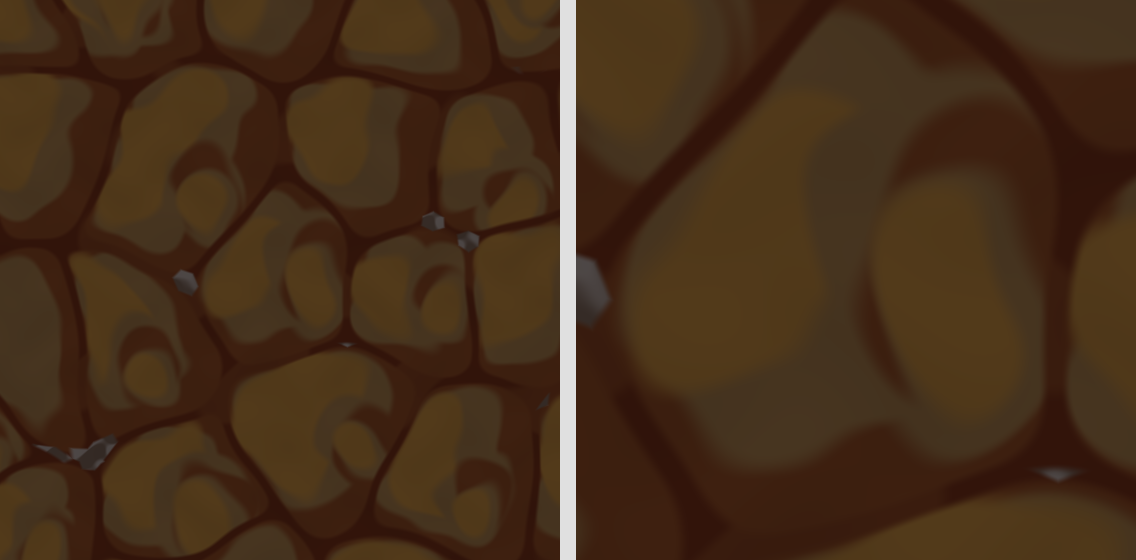
Left, the full canvas; right, a detail of the centre.
A WebGL 1 fragment shader for this texture:

```glsl
precision highp float;
uniform vec2 u_resolution;

const vec2 GRID = vec2(4.1, 3.5);
const vec2 SHADE_DIR = vec2(0.86, -0.51);
const vec3 CREVICE = vec3(0.193, 0.078, 0.040);
const vec3 SHADOW = vec3(0.237, 0.122, 0.060);
const vec3 CLAY = vec3(0.272, 0.202, 0.122);
const vec3 OCHRE = vec3(0.315, 0.222, 0.100);
const vec3 PEBBLE_DARK = vec3(0.205, 0.165, 0.145);
const vec3 PEBBLE_LIGHT = vec3(0.300, 0.275, 0.270);

vec2 hash2(vec2 c) {
  vec2 k = vec2(dot(c, vec2(127.1, 311.7)), dot(c, vec2(269.5, 183.3)));
  return fract(sin(k) * 43758.5);
}

// Layered sines, roughly -1 to 1
float waves(vec2 p, float seed) {
  float a = sin(p.x + 1.7 * sin(p.y * 0.8 + seed) + seed);
  float b = sin(p.y * 1.3 - 1.4 * sin(p.x * 0.9 - seed) + 2.0 * seed);
  return 0.5 * (a + b);
}

float smoothMin(float a, float b, float k) {
  float h = max(k - abs(a - b), 0.0) / k;
  return min(a, b) - 0.25 * h * h * k;
}

// Stone centre in canvas units, rows staggered
vec2 stoneSite(vec2 cell) {
  vec2 jitter = 0.16 + 0.68 * hash2(cell);
  return (cell + jitter + vec2(0.5 * mod(cell.y, 2.0), 0.0)) / GRID;
}

// Home cell in xy; z is small where three stones meet
vec3 nearestStone(vec2 p) {
  vec2 base = floor(p * GRID), home = base;
  vec3 near = vec3(9.0);
  for (int j = -2; j <= 2; j++) {
    for (int i = -2; i <= 2; i++) {
      vec2 cell = base + vec2(float(i), float(j));
      float d = distance(p, stoneSite(cell));
      if (d < near.x) {
        near = vec3(d, near.xy);
        home = cell;
      } else if (d < near.y) {
        near = vec3(near.x, d, near.y);
      } else {
        near.z = min(near.z, d);
      }
    }
  }
  return vec3(home, near.z - near.x);
}

// Depth inside the body, the clay face and the lit face
vec3 stoneDepths(vec2 p, vec2 home, float slope) {
  vec2 site = stoneSite(home);
  vec3 depth = vec3(1.0);
  for (int j = -2; j <= 2; j++) {
    for (int i = -2; i <= 2; i++) {
      if (i == 0 && j == 0) continue;
      vec2 other = stoneSite(home + vec2(float(i), float(j)));
      vec2 n = normalize(other - site);
      float d = dot(0.5 * (site + other) - p, n);
      float away = max(dot(n, SHADE_DIR), 0.0) * slope;
      depth.x = smoothMin(depth.x, d, 0.035);
      depth.y = smoothMin(depth.y, d - 0.048 * away, 0.045);
      depth.z = smoothMin(depth.z, d - 0.098 * away, 0.055);
    }
  }
  return depth;
}

float disc(vec2 p, vec2 centre, float radius, float wobble) {
  float d = length((p - centre) * vec2(1.0, 0.82)) - radius + wobble;
  return 1.0 - smoothstep(-0.008, 0.008, d);
}

// Hollow with a rounded knob standing in it
vec3 addKnob(vec3 color, vec2 p, vec2 centre, float size, float wobble) {
  color = mix(color, CLAY, disc(p, centre, size * 1.45, wobble));
  color = mix(color, SHADOW, disc(p, centre + size * vec2(0.25, -0.10), size * 1.2, -wobble));
  color = mix(color, CLAY, disc(p, centre + size * vec2(0.20, -0.50), size, wobble));
  return mix(color, OCHRE, disc(p, centre + size * vec2(0.0, -0.42), size * 0.78, wobble));
}

vec3 stoneColor(vec2 p, vec2 home, vec3 depth) {
  vec2 kind = hash2(home + 17.0);
  float wobble = 0.013 * waves(p * 34.0, kind.x * 6.0);
  float clay = smoothstep(0.006, 0.019, depth.y + wobble);
  float lit = smoothstep(0.006, 0.022, depth.z - wobble) * step(0.1, kind.y);
  vec3 color = mix(mix(SHADOW, CLAY, clay), OCHRE, lit);
  if (kind.x > 0.5) {
    vec2 centre = stoneSite(home) + vec2(0.035, -0.015) + 0.03 * (kind - 0.5);
    color = addKnob(color, p, centre, 0.040 + 0.022 * kind.y, wobble);
  }
  return color;
}

void main() {
  vec2 uv = gl_FragCoord.xy / u_resolution.y;
  vec2 p = uv + 0.010 * vec2(waves(uv * 19.0, 1.0), waves(uv * 21.0, 4.0));
  vec3 nearest = nearestStone(p);
  float slope = 0.6 + 0.8 * hash2(nearest.xy + 5.0).x;
  vec3 depth = stoneDepths(p, nearest.xy, slope);

  // Crevices, partly filled with shadowed earth
  float earth = smoothstep(0.15, 0.45, waves(uv * 23.0, 2.5));
  vec3 color = mix(CREVICE, SHADOW, 0.7 * earth);
  float body = smoothstep(0.003, 0.011, depth.x);
  color = mix(color, stoneColor(p, nearest.xy, depth), body);

  // Grey pebbles wedged at some junctions
  float chosen = smoothstep(0.38, 0.46, waves(uv * 13.0, 5.2));
  float pebble = chosen * (1.0 - smoothstep(0.026, 0.035, nearest.z));
  float glint = smoothstep(-0.2, 0.4, waves(uv * 95.0, 0.7));
  color = mix(color, mix(PEBBLE_DARK, PEBBLE_LIGHT, glint), pebble);

  // Faint brush mottling
  color *= 1.0 + 0.025 * waves(uv * 41.0, 3.3);
  gl_FragColor = vec4(color, 1.0);
}
```
